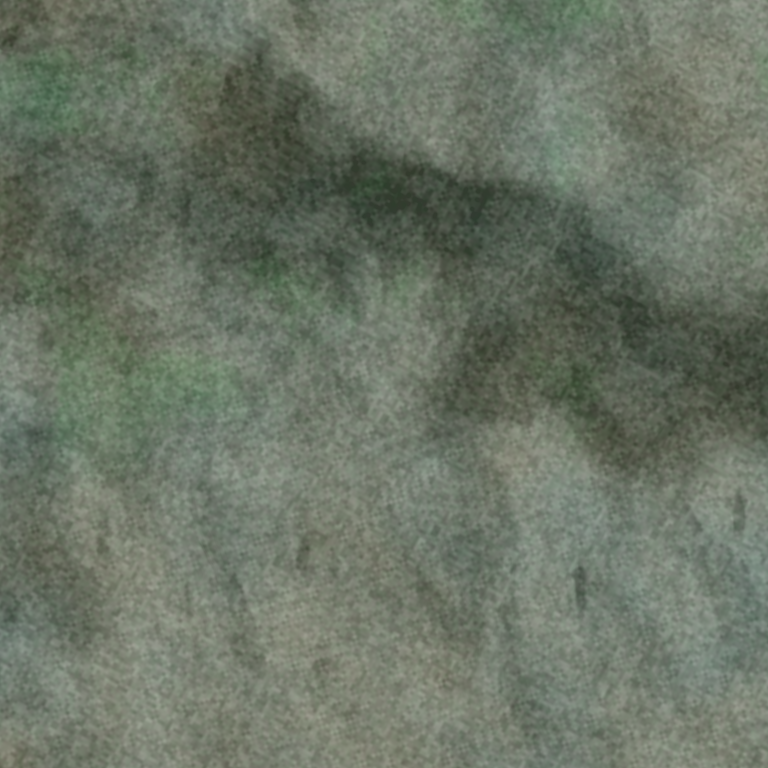
This texture is drawn by a three.js fragment shader. Its source:

```glsl
varying vec2 vUv;

float hash(vec2 p) {
  return fract(sin(dot(p, vec2(127.1, 311.7))) * 43758.5453);
}

float noise(vec2 p) {
  vec2 cell = floor(p);
  vec2 f = fract(p);
  f = f * f * (3.0 - 2.0 * f);
  return mix(mix(hash(cell), hash(cell + vec2(1.0, 0.0)), f.x),
             mix(hash(cell + vec2(0.0, 1.0)), hash(cell + 1.0), f.x), f.y);
}

mat2 rotation(float a) {
  return mat2(cos(a), sin(a), -sin(a), cos(a));
}

float fbm(vec2 p) {
  float sum = 0.0;
  float weight = 0.52;
  for (int i = 0; i < 5; i++) {
    sum += weight * noise(p);
    p = rotation(0.65) * p * 2.03 + 17.3;
    weight *= 0.5;
  }
  return sum;
}

// Short upright drips with ragged outlines
float drips(vec2 p) {
  float mark = 0.0;
  for (int i = 0; i < 7; i++) {
    float id = float(i);
    vec2 center = vec2(hash(vec2(id, 3.1)), 0.06 + 0.3 * hash(vec2(id, 8.7)));
    vec2 offset = (p - center) / vec2(0.009, 0.034);
    float ragged = length(offset) + 0.9 * (noise(p * 75.0) - 0.5);
    mark = max(mark, (1.0 - smoothstep(0.5, 1.2, ragged)) * (0.3 + 0.7 * hash(vec2(id, 5.2))));
  }
  return mark;
}

void main() {
  vec2 warp = vec2(fbm(vUv * 6.0 + 3.0), fbm(vUv * 6.0 + 41.0)) - 0.5;
  vec2 p = vUv + 0.12 * warp;

  // Damp belt between a level lower edge and a sloping upper edge
  float slope = p.y - (1.06 - 0.42 * p.x) + 0.22 * (fbm(vUv * 5.0 + 70.0) - 0.5);
  float belt = smoothstep(0.37, 0.47, p.y) * (1.0 - smoothstep(-0.03, 0.04, slope));
  float ridge = exp(-pow((slope + 0.09) / 0.1, 2.0)) * belt;
  float patches = smoothstep(0.36, 0.64, fbm(p * 5.5 + 11.0));
  float corner = (1.0 - smoothstep(0.0, 0.2, p.x)) * (1.0 - smoothstep(0.2, 0.45, p.y));

  float tone = 0.485 - belt * (0.025 + 0.12 * patches) - 0.055 * ridge;
  tone -= 0.08 * corner * smoothstep(0.3, 0.6, fbm(p * 8.0 + 29.0));
  tone += 0.17 * (fbm(vUv * 10.0 + 53.0) - 0.5);

  // Crumbly blots, faint runs and drips
  float blots = smoothstep(0.6, 0.78, noise(rotation(0.4) * p * 30.0));
  tone -= blots * (0.012 + 0.035 * belt);
  float runs = fbm(vec2(p.x * 17.0 + p.y * 4.0, p.y * 5.0));
  tone -= 0.07 * smoothstep(0.5, 0.72, runs) * (1.0 - belt);
  tone -= 0.15 * drips(vUv);

  // Fine grain
  float grain = 0.11 * (noise(rotation(0.5) * vUv * 210.0) - 0.5);
  grain += 0.08 * (noise(rotation(1.1) * vUv * 125.0 + 9.0) - 0.5);
  tone = clamp(tone + grain, 0.2, 0.62);

  // Grey-green base with mossy and rosy tints
  vec3 color = vec3(tone, tone + 0.033, tone - 0.02);
  float moss = smoothstep(0.54, 0.75, fbm(vUv * 8.0 + 90.0)) * smoothstep(0.3, 0.5, p.y);
  color += moss * vec3(-0.035, 0.02, -0.025);
  color += (fbm(vUv * 7.0 + 120.0) - 0.5) * vec3(0.07, -0.01, -0.06);
  color += (noise(vUv * 150.0 + 31.0) - 0.5) * vec3(0.025, -0.01, 0.015);
  gl_FragColor = vec4(color, 1.0);
}
```
